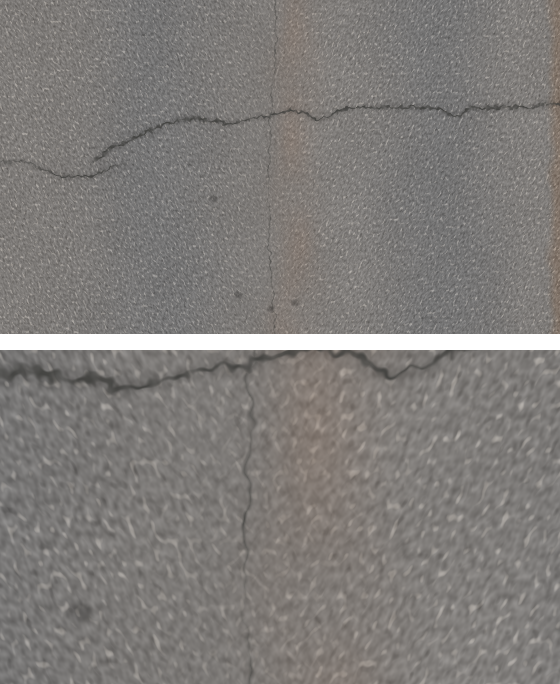
Top: the whole. Bottom: its middle third, enlarged.
A Shadertoy shader for this texture:

```glsl
// Worn asphalt with wheel-track bands, rusty streaks and branching cracks.

#define GRAIN_SCALE vec2(138.0, 94.0)  // grains per canvas height
#define GRAIN_SLANT 0.36               // lean of the grains
#define GRAIN_CONTRAST 0.105
#define FLECK_LIGHT 0.14
#define PIT_DARK 0.06
#define CRACK_WIDTH 0.0031
#define CRACK_COLOR vec3(0.25, 0.25, 0.24)
#define ASPHALT vec3(0.490, 0.478, 0.467)
#define WHEEL_TINT vec3(-0.031, -0.021, -0.010)
#define RUST_TINT vec3(0.020, -0.004, -0.019)
#define EDGE_TINT vec3(0.008, -0.030, -0.060)

vec2 gradientAt(ivec2 cell) {
    uvec2 q = uvec2(cell) * uvec2(1597334673u, 3812015801u);
    uint h = (q.x ^ q.y) * 1597334673u;
    h = (h ^ (h >> 15)) * 2246822519u;
    float angle = float((h ^ (h >> 13)) & 65535u) * 6.28319 / 65536.0;
    return vec2(cos(angle), sin(angle));
}

// Gradient noise, roughly -0.7 to 0.7
float noise(vec2 p) {
    ivec2 i = ivec2(floor(p));
    vec2 f = fract(p);
    vec2 u = f * f * f * (f * (f * 6.0 - 15.0) + 10.0);
    float a = dot(gradientAt(i), f);
    float b = dot(gradientAt(i + ivec2(1, 0)), f - vec2(1, 0));
    float c = dot(gradientAt(i + ivec2(0, 1)), f - vec2(0, 1));
    float d = dot(gradientAt(i + ivec2(1, 1)), f - vec2(1, 1));
    return mix(mix(a, b, u.x), mix(c, d, u.x), u.y);
}

float bump(float x, float center, float width) {
    float t = (x - center) / width;
    return exp(-t * t);
}

// Colour offset of one layer of leaning grains, with warm bright flecks
vec3 grains(vec2 p, float slant) {
    vec2 g = vec2(p.x - slant * p.y, p.y) * GRAIN_SCALE;
    float body = noise(g) + 0.6 * noise(g * 1.6 + 31.0);
    float fleck = smoothstep(0.15, 0.55, noise(g * 0.95 + 73.0));
    float pit = smoothstep(0.22, 0.55, noise(g * 0.85 + 157.0));
    return vec3(GRAIN_CONTRAST * body - PIT_DARK * pit)
         + FLECK_LIGHT * fleck * vec3(1.0, 0.95, 0.88);
}

// Height of the long crack across the slab
float mainCrack(float x) {
    float y = 0.5 + 0.145 * pow(clamp((x - 0.27) / 0.28, 0.0, 1.0), 0.65);
    y += 0.033 * smoothstep(0.6, 1.1, x);
    y += 0.006 * bump(x, 0.88, 0.04) - 0.028 * bump(x, 0.96, 0.05);
    y -= 0.016 * bump(x, 0.70, 0.07) + 0.022 * bump(x, 1.36, 0.04);
    return y + 0.010 * smoothstep(1.55, 1.68, x);
}

// Height of the short branch at the left
float sideCrack(float x) {
    return 0.517 - 0.045 * smoothstep(0.05, 0.2, x) + 0.055 * smoothstep(0.23, 0.45, x);
}

// Sideways position of the thin upright joint
float jointCrack(float y) {
    return 0.814 + 0.011 * cos(6.0 * (y - 0.95)) + 0.010 * noise(vec2(y * 13.0, 4.0))
         + 0.007 * noise(vec2(y * 48.0, 9.0));
}

// Soft-edged line coverage at distance d
float stroke(float d, float halfWidth) {
    float soft = max(0.0026, 0.8 / iResolution.y);
    return 1.0 - smoothstep(halfWidth - soft, halfWidth + soft, d);
}

void mainImage(out vec4 fragColor, in vec2 fragCoord) {
    vec2 p = fragCoord / iResolution.y;

    // Broad bands of wear and stain
    float drift = p.x + 0.08 * noise(p * 3.0);
    vec3 color = ASPHALT + 0.02 * noise(p * 7.0 + 5.0);
    color += WHEEL_TINT * (bump(drift, 0.47, 0.18) + bump(drift, 1.32, 0.18));
    color += 0.014 * (bump(drift, 1.04, 0.12) + bump(drift, 1.57, 0.10));
    color += RUST_TINT * bump(drift, 0.885, 0.06) * (0.8 + noise(p * vec2(9.0, 6.0)));
    color += EDGE_TINT * smoothstep(1.63, 1.67, p.x + 0.02 * noise(p * 12.0));

    // Grains lean outward on either side of the joint
    float side = smoothstep(0.6, 1.05, p.x);
    color += mix(grains(p, -GRAIN_SLANT), grains(p + 3.0, GRAIN_SLANT), side);

    // Oil spots
    vec2 spots[4] = vec2[4](vec2(0.64, 0.404), vec2(0.884, 0.094),
                            vec2(0.812, 0.076), vec2(0.712, 0.116));
    for (int i = 0; i < 4; i++) {
        float r = length(p - spots[i]) + 0.006 * noise(p * 90.0);
        color *= 1.0 - 0.22 * (1.0 - smoothstep(0.004, 0.016, r));
    }

    // Ragged cracks with a faint dark fringe
    float ragged = 0.011 * noise(p * 28.0) + 0.010 * noise(p * 80.0 + 11.0);
    float slope = (mainCrack(p.x + 0.004) - mainCrack(p.x - 0.004)) / 0.008;
    float dMain = abs(p.y - mainCrack(p.x) + ragged) / sqrt(1.0 + slope * slope);
    float dSide = abs(p.y - sideCrack(p.x) + ragged);
    float dJoint = abs(p.x - jointCrack(p.y) + 0.5 * ragged);
    float onMain = smoothstep(0.265, 0.30, p.x);
    float onSide = (0.6 + 0.4 * smoothstep(0.08, 0.2, p.x)) * (1.0 - smoothstep(0.3, 0.41, p.x));
    float width = CRACK_WIDTH * (1.0 + 1.1 * noise(vec2(p.x * 16.0, 2.0)));
    float fringe = onMain * bump(dMain, 0.0, 0.010) + onSide * bump(dSide, 0.0, 0.009);
    color *= 1.0 - 0.12 * fringe;

    // Grains bridge the cracks and break them into uneven pieces
    float gaps = clamp(0.80 + 0.7 * noise(p * 62.0 + 41.0) + 0.4 * noise(p * 21.0), 0.2, 1.0);
    float crack = max(onMain * stroke(dMain, width), onSide * stroke(dSide, 0.8 * width));
    float open = clamp(0.55 + 0.9 * noise(vec2(p.y * 11.0, 6.0)), 0.12, 0.85);
    float joint = stroke(dJoint, 0.0014) * open;
    color = mix(color, CRACK_COLOR, gaps * max(0.88 * crack, joint));

    fragColor = vec4(clamp(color, 0.0, 1.0), 1.0);
}
```
